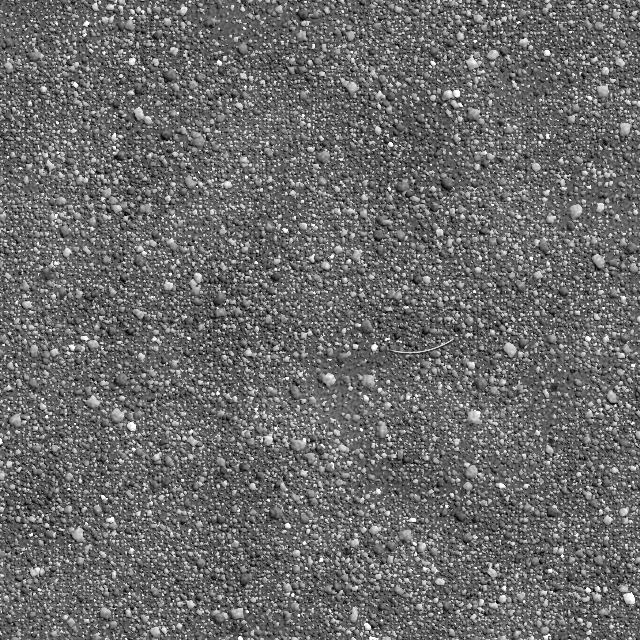
A three.js fragment shader for this texture:

```glsl
varying vec2 vUv;

const float FINEST_SCALE = 170.0;   // cells across for the smallest grains
const float SCALE_RATIO = 0.66;     // each layer is this much coarser
const float DENSITY_RATIO = 0.45;   // each layer is this much sparser
const float EDGE_SOFTNESS = 0.0011; // in canvas units
const vec2 LIGHT_DIR = vec2(0.6, 0.8);
const float LIGHT_STRENGTH = 0.27;
const float SHADOW_STRENGTH = 0.55;
const float SHADOW_REACH = 0.4;     // in grain radii
const float RIM_DARKENING = 0.14;
const float SOIL_TONE = 0.36;
const float DARK_GRAIN = 0.33;
const float LIGHT_GRAIN = 0.81;
const float WHITE_GRAIN = 0.98;
const float WHITE_SHARE = 0.012;
const float GRIT_SCALE = 210.0;
const float GRIT_STRENGTH = 0.26;
const float PATCH_SCALE = 7.0;
const float PATCH_STRENGTH = 0.10;
const float HOLLOW_SCALE = 34.0;
const vec2 STRAW_LOW = vec2(0.64, 0.449);
const float STRAW_BEND = 4.5;
const float STRAW_WIDTH = 0.0011;
const float STRAW_TONE = 0.85;

vec2 hash2(vec2 p) {
  vec2 k = vec2(dot(p, vec2(127.1, 311.7)), dot(p, vec2(269.5, 183.3)));
  return fract(sin(k) * 43758.5453);
}

float cornerSlope(vec2 corner, vec2 offset) {
  return dot(hash2(corner) * 2.0 - 1.0, offset);
}

float gradientNoise(vec2 p) {
  vec2 i = floor(p);
  vec2 f = fract(p);
  vec2 u = f * f * f * (f * (f * 6.0 - 15.0) + 10.0);
  vec2 e = vec2(1.0, 0.0);
  float low = mix(cornerSlope(i, f), cornerSlope(i + e, f - e), u.x);
  float high = mix(cornerSlope(i + e.yx, f - e.yx), cornerSlope(i + e.xx, f - e.xx), u.x);
  return mix(low, high, u.y);
}

// Blend of ellipse and box, equal to 1 on the grain outline
float grainShape(vec2 d, vec2 radii, float boxiness) {
  vec2 q = abs(d / radii);
  return mix(length(q), max(q.x, q.y) * 1.1, boxiness);
}

// Draws one layer of shaded grains with cast shadows over the given tone
float addGrains(float tone, vec2 uv, float scale, float density, float seed) {
  vec2 p = uv * scale + seed * 17.3;
  vec2 wobble = vec2(gradientNoise(p * 1.7), gradientNoise(p * 1.7 + 41.0));
  vec2 home = floor(p);
  for (int y = -1; y <= 1; y++) {
    for (int x = -1; x <= 1; x++) {
      vec2 cell = home + vec2(float(x), float(y));
      vec2 place = hash2(cell + seed);
      vec2 kind = hash2(cell + seed + 57.0);
      vec2 form = hash2(cell + seed + 113.0);
      float crowding = 1.0 + 1.6 * gradientNoise(cell / scale * PATCH_SCALE + 5.0);
      if (kind.x > density * crowding) continue;

      float angle = form.x * 6.2832;
      float c = cos(angle);
      float s = sin(angle);
      mat2 turn = mat2(c, -s, s, c);
      float radius = mix(0.3, 0.56, form.y * form.y);
      vec2 radii = radius * vec2(1.0, mix(0.62, 1.0, place.x));
      vec2 d = p - cell - 0.5 - (place - 0.5) * 0.7 + wobble * 0.28;

      vec2 shadowed = d + LIGHT_DIR * radius * SHADOW_REACH;
      float shadow = 1.0 - smoothstep(0.6, 1.15, grainShape(turn * shadowed, radii, place.y));
      tone *= 1.0 - SHADOW_STRENGTH * shadow;

      float q = grainShape(turn * d, radii, place.y);
      float softness = EDGE_SOFTNESS * scale / radius;
      float cover = 1.0 - smoothstep(1.0 - softness * 0.5, 1.0 + softness * 0.5, q);
      float albedo = mix(DARK_GRAIN, LIGHT_GRAIN, fract(kind.y * 71.0));
      albedo = mix(albedo, WHITE_GRAIN, step(kind.y, WHITE_SHARE));
      float lit = albedo + LIGHT_STRENGTH * dot(d / radius, LIGHT_DIR);
      lit -= RIM_DARKENING * q * q * q;
      tone = mix(tone, lit, cover);
    }
  }
  return tone;
}

// One thin bent stalk with a shadow below it
float addStraw(float tone, vec2 uv) {
  float x = uv.x - STRAW_LOW.x;
  float rise = uv.y - STRAW_LOW.y - STRAW_BEND * x * x;
  float away = rise / sqrt(1.0 + 4.0 * STRAW_BEND * STRAW_BEND * x * x);
  float span = smoothstep(-0.04, -0.02, x) * (1.0 - smoothstep(0.066, 0.072, x));
  float shadow = 1.0 - smoothstep(0.0, STRAW_WIDTH * 2.0, abs(away + STRAW_WIDTH * 2.0));
  float stalk = 1.0 - smoothstep(STRAW_WIDTH * 0.4, STRAW_WIDTH * 1.4, abs(away));
  return mix(tone * (1.0 - 0.5 * shadow * span), STRAW_TONE, stalk * span);
}

void main() {
  float tone = SOIL_TONE;
  for (int i = 0; i < 4; i++) {
    float layer = float(i);
    float scale = FINEST_SCALE * pow(SCALE_RATIO, layer);
    tone = addGrains(tone, vUv, scale, pow(DENSITY_RATIO, layer), layer * 7.0 + 1.0);
  }

  // Surface grit, broad patches and dark hollows
  tone += GRIT_STRENGTH * gradientNoise(vUv * GRIT_SCALE);
  tone += PATCH_STRENGTH * gradientNoise(vUv * PATCH_SCALE + 23.0);
  tone *= 1.0 - 0.6 * smoothstep(0.4, 0.62, gradientNoise(vUv * HOLLOW_SCALE));

  tone = addStraw(tone, vUv);
  gl_FragColor = vec4(vec3(clamp(tone, 0.03, 1.0)), 1.0);
}
```
